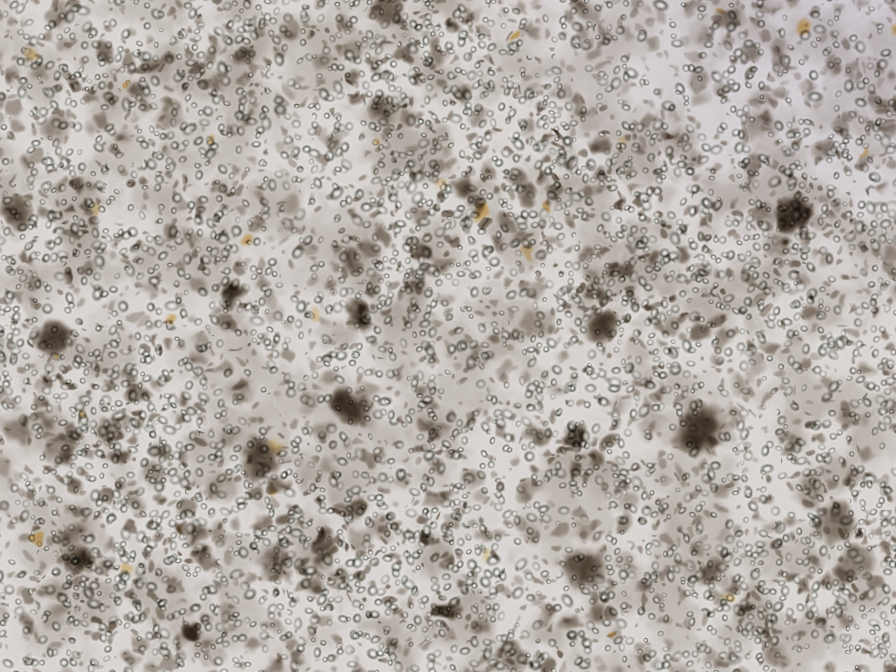
Write a Shadertoy shader that draws this texture.

```glsl
float hash(vec2 p) {
    return fract(sin(dot(p, vec2(127.1, 311.7))) * 43758.5453);
}

vec2 hash2(vec2 p) {
    return vec2(hash(p), hash(p + 47.3));
}

float noise(vec2 p) {
    vec2 i = floor(p), f = fract(p);
    f = f * f * (3.0 - 2.0 * f);
    return mix(mix(hash(i), hash(i + vec2(1, 0)), f.x),
               mix(hash(i + vec2(0, 1)), hash(i + vec2(1, 1)), f.x), f.y);
}

float fbm(vec2 p) {
    float sum = 0.0, amp = 0.5;
    for (int i = 0; i < 4; i++) {
        sum += amp * noise(p);
        p = mat2(1.6, 1.2, -1.2, 1.6) * p + 7.7;
        amp *= 0.5;
    }
    return sum / 0.94;
}

// Optical density of soft, out-of-focus specks scattered on a jittered grid
float smudges(vec2 p, float scale, float seed, float share, vec2 radii) {
    p = p * scale + seed;
    vec2 cell = floor(p);
    float density = 0.0;
    for (int y = -1; y <= 1; y++)
    for (int x = -1; x <= 1; x++) {
        vec2 id = cell + vec2(x, y);
        if (hash(id + 3.1) > share) continue;
        float h = hash(id + 8.6);
        float radius = mix(radii.x, radii.y, h * h);
        float d = length(p - id - hash2(id)) / radius;
        float core = mix(0.1, 0.6, hash(id + 5.2));
        density += mix(0.4, 1.0, hash(id + 1.9)) * (1.0 - smoothstep(core, 1.35, d));
    }
    return density;
}

// Sharp refractive grains: x = dark rim density, y = bright centre and halo
vec2 grains(vec2 p, float scale, float seed, float share) {
    p = p * scale + seed;
    vec2 cell = floor(p), light = vec2(0);
    for (int y = -1; y <= 1; y++)
    for (int x = -1; x <= 1; x++) {
        vec2 id = cell + vec2(x, y);
        if (hash(id + 2.7) > share) continue;
        float a = 6.283 * hash(id + 6.4);
        vec2 axis = vec2(cos(a), sin(a));
        vec2 q = p - id - hash2(id);
        q = vec2(dot(q, axis), dot(q, vec2(-axis.y, axis.x)));
        q.x *= mix(0.65, 1.0, hash(id + 9.3));
        float d = length(q) / mix(0.17, 0.31, hash(id + 4.8));
        float rim = exp(-pow((d - 1.0) / 0.36, 2.0));
        float shade = 0.75 + 0.25 * q.y / (length(q) + 0.01);
        float halo = exp(-pow((d - 1.9) / 0.35, 2.0));
        float centre = exp(-d * d * 5.0);
        light += mix(0.35, 1.0, hash(id + 7.5)) * vec2(rim * shade, centre + 0.22 * halo);
    }
    return light;
}

void mainImage(out vec4 fragColor, in vec2 fragCoord) {
    vec2 p = fragCoord / iResolution.y;
    vec2 uv = fragCoord / iResolution.xy;

    // Ragged outlines for the clumps
    vec2 ragged = p + 0.016 * (vec2(noise(p * 32.0), noise(p * 32.0 + 19.0)) - 0.5)
                    + 0.009 * (vec2(noise(p * 85.0), noise(p * 85.0 + 31.0)) - 0.5);

    // Sparser and cooler towards the upper right corner
    float corner = 1.0 - smoothstep(0.0, 0.55, distance(uv, vec2(1.0, 1.02)));
    float crowd = mix(0.65, 1.25, smoothstep(0.3, 0.7, fbm(p * 9.0))) * (1.0 - 0.5 * corner);
    vec3 backlight = mix(vec3(0.85, 0.835, 0.825), vec3(0.81, 0.79, 0.82), corner);

    // Brown matter at several sizes
    float haze = 0.2 * smoothstep(0.36, 0.75, fbm(ragged * 17.0));
    float specks = 0.65 * smudges(ragged, 29.0, 11.0, 0.7, vec2(0.12, 0.42))
                 + 0.5 * smudges(ragged, 50.0, 83.0, 0.6, vec2(0.15, 0.38));
    float flakes = 0.55 * smudges(ragged, 13.0, 37.0, 0.55, vec2(0.1, 0.32));
    float clumps = 1.5 * smudges(ragged, 5.0, 59.0, 0.55, vec2(0.07, 0.16));
    flakes *= 0.5 + fbm(p * 70.0);
    clumps *= 0.7 + 0.6 * fbm(p * 60.0);
    float brown = (haze + specks + flakes) * crowd + clumps;

    float amber = 0.45 * smudges(ragged, 9.0, 23.0, 0.2, vec2(0.05, 0.11));
    vec2 grain = grains(p, 52.0, 5.0, 0.42 * crowd)
               + grains(p, 66.0, 71.0, 0.4 * crowd);

    // Light absorbed by the matter, then focused by the grains
    vec3 color = backlight * exp(-brown * vec3(0.87, 1.0, 1.15)
                                 - amber * vec3(0.2, 0.6, 1.6)
                                 - 0.62 * grain.x * vec3(1.02, 0.98, 1.05));
    color += 0.17 * grain.y * vec3(0.95, 1.0, 0.96) * (1.0 - 0.5 * color);
    fragColor = vec4(min(color, vec3(0.95)), 1.0);
}
```
